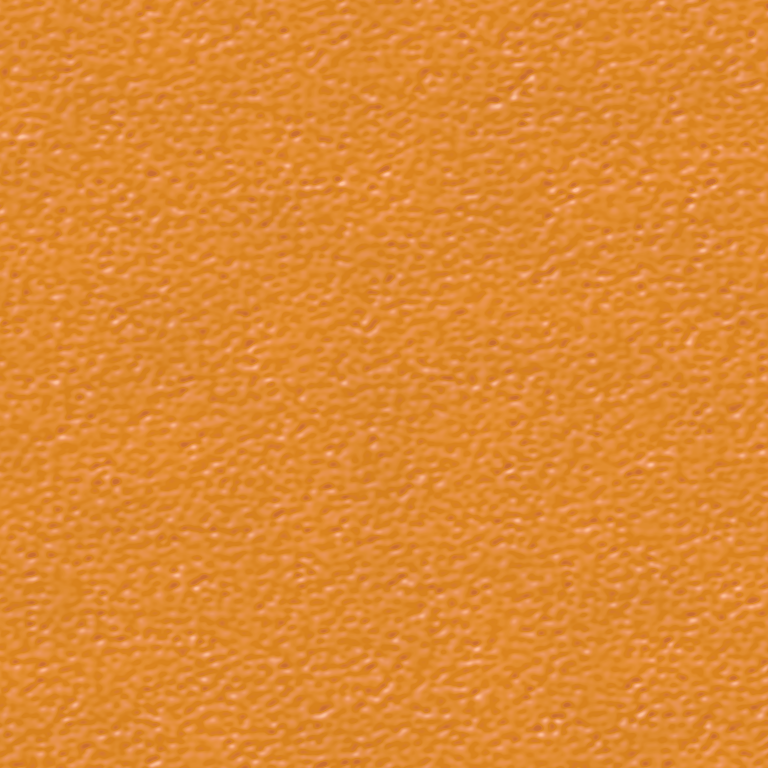
This texture is drawn by a Shadertoy shader. Its source:

```glsl
const vec3 DEEP_SHADOW = vec3(0.79, 0.43, 0.19);
const vec3 SHADOW      = vec3(0.84, 0.48, 0.19);
const vec3 AMBER       = vec3(0.85, 0.51, 0.115);
const vec3 ORANGE      = vec3(0.88, 0.55, 0.185);
const vec3 APRICOT     = vec3(0.905, 0.57, 0.27);
const vec3 PEACH       = vec3(0.91, 0.58, 0.34);
const vec3 PINK        = vec3(0.945, 0.635, 0.435);
const vec3 GLINT       = vec3(0.99, 0.75, 0.59);

const vec2 PIT_DENSITY = vec2(70.0, 82.0); // pits are slightly wider than tall
const float PIT_RADIUS = 0.31;
const vec2 TO_LIGHT = vec2(-0.34, 0.94);

uint hash(uint h) {
    h = (h ^ (h >> 16)) * 73244475u;
    h = (h ^ (h >> 15)) * 73244475u;
    return h ^ (h >> 16);
}

// Three random values per cell, each from 0 to 1
vec3 random3(vec2 cell) {
    uvec2 c = uvec2(ivec2(cell) + 4096);
    uint a = hash(c.x + hash(c.y));
    uint b = hash(a + 17u);
    return vec3(a & 65535u, a >> 16, b & 65535u) / 65535.0;
}

vec2 randomDirection(vec2 cell) {
    float angle = random3(cell).x * 6.28319;
    return vec2(cos(angle), sin(angle));
}

float gradientNoise(vec2 p) {
    vec2 cell = floor(p);
    vec2 f = p - cell;
    vec2 fade = f * f * f * (f * (f * 6.0 - 15.0) + 10.0);
    vec2 right = vec2(1.0, 0.0);
    vec2 up = vec2(0.0, 1.0);
    float a = dot(randomDirection(cell), f);
    float b = dot(randomDirection(cell + right), f - right);
    float c = dot(randomDirection(cell + up), f - up);
    float d = dot(randomDirection(cell + 1.0), f - 1.0);
    return mix(mix(a, b, fade.x), mix(c, d, fade.x), fade.y);
}

// Light caught by scattered round pits: dark upper wall, bright lower wall
float pitRelief(vec2 p, float radius, vec2 toLight) {
    vec2 home = floor(p);
    float light = 0.0;
    for (int y = -1; y <= 1; y++) {
        for (int x = -1; x <= 1; x++) {
            vec2 cell = home + vec2(x, y);
            vec3 r = random3(cell);
            vec2 d = (p - cell - mix(vec2(0.08), vec2(0.92), r.xy)) / radius;
            float depth = 0.5 + 3.2 * r.z;
            light -= depth * dot(d, toLight) * exp(-0.5 * dot(d, d));
        }
    }
    return light;
}

float ramp(float low, float high, float x) {
    return clamp((x - low) / (high - low), 0.0, 1.0);
}

// Colour steps from the shaded to the lit side of each pit
vec3 leatherColor(float light) {
    vec3 color = mix(DEEP_SHADOW, SHADOW, ramp(-2.7, -1.75, light));
    color = mix(color, AMBER, ramp(-1.75, -1.0, light));
    color = mix(color, ORANGE, ramp(-0.6, 0.0, light));
    color = mix(color, APRICOT, ramp(0.1, 0.75, light));
    color = mix(color, PEACH, ramp(0.75, 1.3, light));
    color = mix(color, PINK, ramp(1.3, 2.1, light));
    return mix(color, GLINT, ramp(2.1, 3.3, light));
}

void mainImage(out vec4 fragColor, in vec2 fragCoord) {
    vec2 uv = fragCoord / iResolution.y;

    // Pits over a soft, shallow unevenness
    float light = pitRelief(uv * PIT_DENSITY, PIT_RADIUS, TO_LIGHT);
    light += 1.7 * gradientNoise(uv * vec2(74.0, 92.0) + 31.0);

    // Smooth patches alternate with rougher, wide patches
    float roughness = 0.96 + 0.7 * gradientNoise(uv * vec2(17.0, 27.0) + 91.0);
    light *= roughness;

    // Faint uneven dye
    float dye = 1.0 + 0.025 * gradientNoise(uv * vec2(7.0, 11.0) + 37.0);
    fragColor = vec4(leatherColor(light) * dye, 1.0);
}
```
